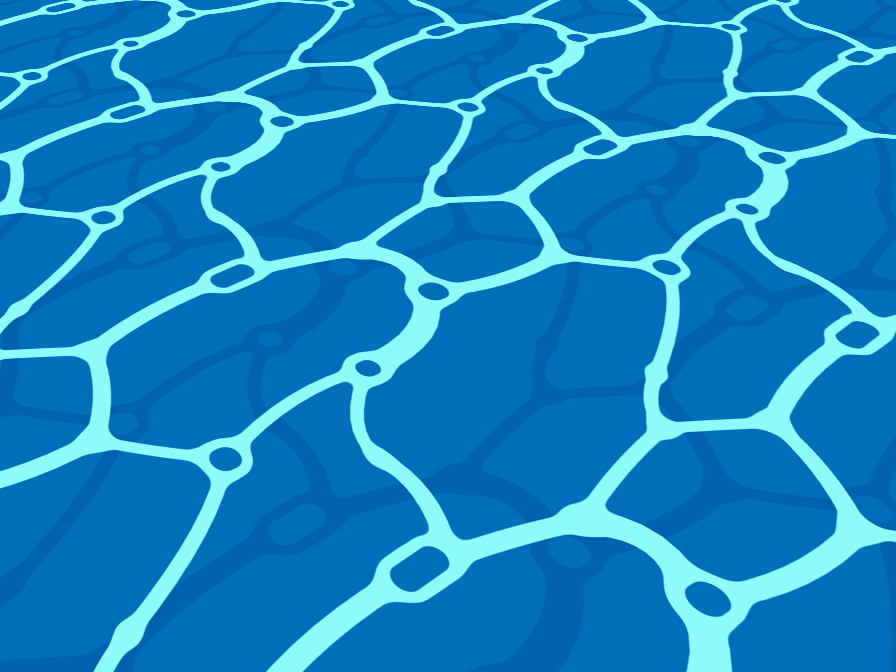
This texture is drawn by a Shadertoy shader. Its source:

```glsl
// Cartoon pool water: a tiled net of bright caustic strands over its own shadow, in perspective.

const vec3 WATER  = vec3(0.00, 0.435, 0.725);
const vec3 SHADOW = vec3(0.00, 0.385, 0.675);
const vec3 LIGHT  = vec3(0.56, 0.98, 0.98);

const float HORIZON = 1.6944;                 // height of the vanishing line, in canvas heights
const float DEPTH   = 1.736;                  // stretch of the plane away from the viewer
const mat2  LATTICE = mat2(0.6646, 0.329, -0.0924, 0.4443); // tile axes on the water plane
const vec2  SHADOW_SHIFT = vec2(-0.13, 0.21); // in tiles

const float THIN = 0.0075, MEDIUM = 0.0105, THICK = 0.016; // strand half widths
const float FILLET = 0.018;                   // rounding where strands meet
const float RIM = 0.011;                      // light around each hole

// Holes in the net, and the forks between strands, in tile units
const vec2 HOLE_A = vec2(1.217, 2.563);
const vec2 HOLE_B = vec2(0.998, 2.406);
const vec2 HOLE_C = vec2(0.873, 2.890);
const vec2 HOLE_D = vec2(0.690, 2.326);
const vec2 BEND_A = vec2(1.195, 2.570);
const vec2 FORK_TOP   = vec2(1.140, 2.815);
const vec2 FORK_LEFT  = vec2(0.560, 2.798);
const vec2 FORK_LOW   = vec2(0.508, 2.520);
const vec2 FORK_RIGHT = vec2(1.380, 2.912);
const vec2 RIGHT = vec2(1.0, 0.0), UP = vec2(0.0, 1.0);

float smoothMin(float a, float b) {
    float h = max(FILLET - abs(a - b), 0.0) / FILLET;
    return min(a, b) - 0.25 * h * h * FILLET;
}

float segment(vec2 p, vec2 a, vec2 b) {
    vec2 along = b - a;
    float t = clamp(dot(p - a, along) / max(dot(along, along), 1e-7), 0.0, 1.0);
    return length(p - a - along * t);
}

// Offset from the nearest repeat of a tile point
vec2 wrapped(vec2 p, vec2 center) {
    vec2 d = p - center;
    return d - floor(d + 0.5);
}

// Quadratic curve, drawn as short segments on the water plane
void addStrand(inout float d, vec2 p, vec2 a, vec2 bend, vec2 b, float halfWidth) {
    vec2 center = 0.5 * (a + b);
    vec2 q = LATTICE * wrapped(p, center);
    a = LATTICE * (a - center);
    b = LATTICE * (b - center);
    bend = LATTICE * (bend - center);
    float nearest = 1e3;
    vec2 last = a;
    for (int i = 1; i <= 8; i++) {
        float t = float(i) / 8.0;
        vec2 next = mix(mix(a, bend, t), mix(bend, b, t), t);
        nearest = min(nearest, segment(q, last, next));
        last = next;
    }
    d = smoothMin(d, nearest - halfWidth);
}

// Signed distance to an opening, stretched along a half axis
float opening(vec2 p, vec2 center, vec2 halfAxis, float radius) {
    vec2 axis = LATTICE * halfAxis;
    return segment(LATTICE * wrapped(p, center), -axis, axis) - radius;
}

float causticNet(vec2 p) {
    float d = 1.0;

    // Loop around the large cell
    addStrand(d, p, BEND_A, vec2(1.252, 2.711), FORK_TOP, THICK);
    addStrand(d, p, FORK_TOP, vec2(1.023, 2.864), HOLE_C, MEDIUM);
    addStrand(d, p, HOLE_C, vec2(0.684, 2.886), FORK_LEFT, MEDIUM);
    addStrand(d, p, FORK_LEFT, vec2(0.562, 2.651), FORK_LOW, MEDIUM);
    addStrand(d, p, FORK_LOW, vec2(0.577, 2.431), HOLE_D, THIN);
    addStrand(d, p, HOLE_D, vec2(0.846, 2.444), HOLE_B, THIN);
    addStrand(d, p, HOLE_B, vec2(1.165, 2.415), BEND_A, THICK);

    // Links to the neighbouring cells
    addStrand(d, p, HOLE_A, vec2(1.358, 2.485), FORK_LOW + RIGHT, MEDIUM);
    addStrand(d, p, FORK_TOP, vec2(1.260, 2.885), FORK_RIGHT, THIN);
    addStrand(d, p, FORK_RIGHT, vec2(1.463, 2.862), FORK_LEFT + RIGHT, THIN);
    vec2 hook = vec2(1.460, 2.045);
    addStrand(d, p, FORK_RIGHT - UP, vec2(1.385, 1.985), hook, THIN);
    addStrand(d, p, hook, vec2(1.630, 2.180), HOLE_D + RIGHT, THIN);
    vec2 sway = vec2(0.918, 2.160);
    addStrand(d, p, HOLE_B, vec2(0.888, 2.273), sway, THIN);
    addStrand(d, p, sway, vec2(0.965, 2.040), vec2(0.925, 1.895), MEDIUM);

    // Rims, then the openings cut from them
    float holes = opening(p, HOLE_A, vec2(0.005, 0.0), 0.0165);
    holes = min(holes, opening(p, HOLE_B, vec2(0.004, 0.0), 0.0125));
    holes = min(holes, opening(p, HOLE_C, vec2(0.026, 0.004), 0.0145));
    holes = min(holes, opening(p, HOLE_D, vec2(0.004, 0.0), 0.0150));
    d = smoothMin(d, holes - RIM);
    return max(d, -holes);
}

void mainImage(out vec4 fragColor, in vec2 fragCoord) {
    // Project the canvas onto the water plane, then into tiles
    vec2 canvas = fragCoord / iResolution.y;
    float drop = HORIZON - canvas.y;
    vec2 tile = inverse(LATTICE) * (vec2(canvas.x, DEPTH) / drop);
    float soft = 0.9 / (iResolution.y * drop);

    // Shadow below, light above
    float shade = 1.0 - smoothstep(-soft, soft, causticNet(tile - SHADOW_SHIFT));
    float light = 1.0 - smoothstep(-soft, soft, causticNet(tile));
    vec3 color = mix(WATER, SHADOW, shade);
    fragColor = vec4(mix(color, LIGHT, light), 1.0);
}
```
